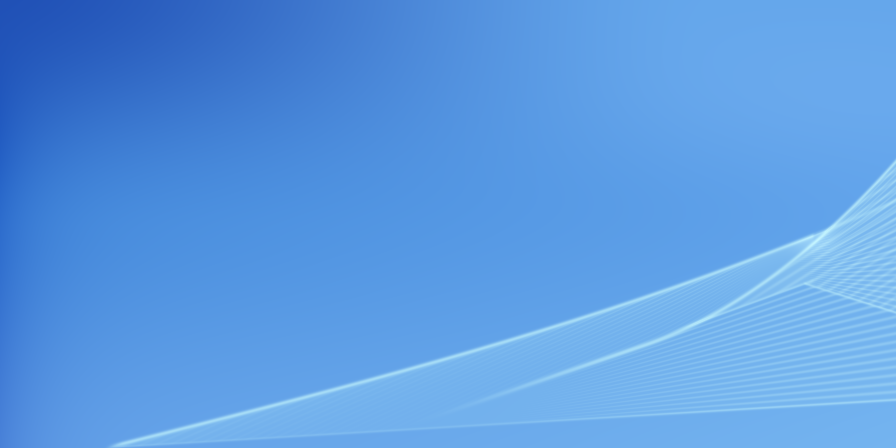
A WebGL 2 fragment shader for this background:

```glsl
#version 300 es
precision highp float;
// Soft blue gradient with translucent woven ribbons sweeping up to the right.
uniform vec2 u_resolution;
out vec4 outColor;

// Soft line around signed distance d, never thinner than a pixel
float glowLine(float d, float width) {
    float w = max(width, 0.7 / u_resolution.y);
    return exp(-d * d / (w * w));
}

// Soft step from 0 below an edge to 1 above it
float above(float d) {
    float w = 1.0 / u_resolution.y;
    return smoothstep(-w, w, d);
}

// Repeated threads, faded where they are too dense to resolve
float threads(float phase) {
    float wave = 0.5 + 0.5 * cos(6.28318 * phase);
    return mix(0.4, wave * wave, 1.0 - smoothstep(0.25, 0.7, fwidth(phase)));
}

vec3 backdrop(vec2 p) {
    vec3 top = mix(vec3(0.12, 0.31, 0.71), vec3(0.39, 0.65, 0.92), smoothstep(-0.05, 0.8, p.x));
    vec3 middle = mix(vec3(0.27, 0.54, 0.86), vec3(0.38, 0.64, 0.92), p.x);
    vec3 bottom = mix(vec3(0.39, 0.63, 0.91), vec3(0.46, 0.71, 0.94), p.x);
    vec3 color = mix(bottom, middle, smoothstep(-0.1, 0.6, p.y));
    color = mix(color, top, smoothstep(0.48, 1.03, p.y));
    // Shaded left border and a faint light at the upper right
    color -= vec3(0.10, 0.12, 0.06) * exp(-p.x / 0.05) * (1.0 - smoothstep(0.6, 1.0, p.y));
    vec2 q = (p - vec2(0.9, 0.78)) / vec2(0.25, 0.18);
    return color + vec3(0.03, 0.02, 0.01) * exp(-dot(q, q));
}

void main() {
    vec2 p = gl_FragCoord.xy / u_resolution;
    float x = p.x, y = p.y;

    // Heights of the ribbon edges
    float t = x - 0.117;
    float bend = max(x - 0.72, 0.0);
    float crest = t * (0.5 + 0.16 * t * t);
    float sweep = 0.06 + 0.68 * (x - 0.47) + 2.8 * bend * bend;
    float base = 0.121 * t;
    float panel = 0.263 + 0.73 * (x - 0.755);
    float fold = 0.367 - 0.64 * (x - 0.898);

    float started = smoothstep(0.115, 0.14, x);
    float right = smoothstep(0.45, 0.9, x);
    float roof = max(crest, sweep);
    float body = above(y - base) * above(roof - y) * started;
    float knot = above(x - 0.908);
    vec3 color = backdrop(p);
    vec3 light = vec3(0.72, 0.91, 0.97);

    // Pale veil over the whole ribbon
    float depth = max(roof - y, 0.0);
    color = mix(color, vec3(0.53, 0.77, 0.95), body * (0.28 + 0.3 * exp(-depth / 0.05)));

    // Upper sheet, woven between the crest and the sweep
    float sheet = body * above(y - sweep) * (1.0 - knot);
    float across = (crest - y) / max(crest - sweep, 0.01);
    float fine = threads(across * 12.0 + x * 26.0);
    color = mix(color, light, sheet * fine * (0.08 + 0.28 * right) * exp(-depth / 0.09));

    // Lower fan of threads spreading to the right
    float ceiling = min(min(panel, fold), sweep);
    float fan = body * above(ceiling - y);
    float rays = threads((y - base) / max(panel - base, 0.01) * 18.0);
    color = mix(color, light, fan * rays * 0.36 * smoothstep(0.48, 0.95, x));

    // Crossed mesh at the right
    float mesh = body * above(y - ceiling) * above(sweep - y) * smoothstep(0.74, 0.9, x);
    float span = max(roof - fold, 0.03);
    float weft = threads((y - fold) / span * 24.0);
    float warp = threads((y - 1.25 * x) * 46.0);
    color = mix(color, light, mesh * (0.12 + 0.28 * weft + 0.26 * warp));

    // Bright rims, measured roughly perpendicular to each edge
    float rim = glowLine((y - crest) * 0.94, 0.0045) * started * mix(0.75, 0.4, knot);
    rim += glowLine((y - sweep) * 0.75, 0.0042) * smoothstep(0.45, 0.72, x) * 0.75;
    rim += glowLine(y - base, 0.003) * started * mix(0.2, 0.4, right);
    rim += glowLine((y - panel) * 0.92, 0.003) * smoothstep(0.74, 0.79, x) * 0.4 * (1.0 - 0.6 * knot);
    rim += glowLine((y - fold) * 0.94, 0.003) * above(x - 0.898) * 0.5;
    color = mix(color, vec3(0.72, 0.92, 0.98), min(rim, 0.9));

    // Halo where the ribbons cross
    vec2 k = (p - vec2(0.908, 0.465)) / vec2(0.025, 0.035);
    color += vec3(0.10, 0.08, 0.03) * exp(-dot(k, k)) * body;

    outColor = vec4(clamp(color, 0.0, 1.0), 1.0);
}
```
